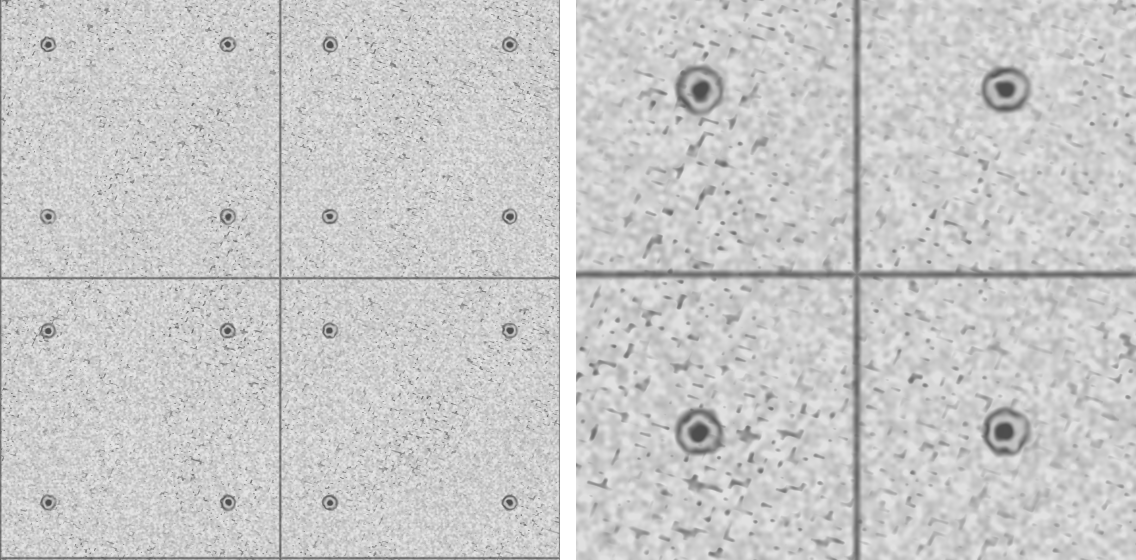
Left: the whole. Right: its middle third, enlarged.
A Shadertoy shader for this texture:

```glsl
#define TILES 2.0
#define SEAM_HALF_WIDTH 0.0038
#define SEAM_OFFSET vec2(0.001, 0.0065)
#define HOLE_SPACING vec2(0.321, 0.307)
#define RING_RADIUS 0.0245
#define RING_HALF_WIDTH 0.0038
#define CORE_RADIUS 0.0115
#define GRAIN_CELLS 270.0
#define GRAIN_DEPTH 0.13
#define FLECK_DEPTH 0.27
#define CONCRETE vec3(0.815)
#define SHADOW vec3(0.35)

float hash(vec2 p) {
    return fract(sin(dot(p, vec2(127.1, 311.7))) * 43758.5453);
}

float noise(vec2 p) {
    vec2 i = floor(p), f = fract(p);
    f = f * f * (3.0 - 2.0 * f);
    return mix(mix(hash(i), hash(i + vec2(1, 0)), f.x),
               mix(hash(i + vec2(0, 1)), hash(i + vec2(1, 1)), f.x), f.y);
}

float fbm(vec2 p) {
    float sum = 0.0, weight = 0.5;
    for (int i = 0; i < 4; i++) {
        sum += weight * noise(p);
        p = p * 2.03 + 17.3;
        weight *= 0.5;
    }
    return sum;
}

// Coverage of a shape whose signed distance is d
float cover(float d, float blur) {
    return 1.0 - smoothstep(-blur, blur, d);
}

// Cast surface: fine grain, faint clouds and isolated dark flecks
vec3 concrete(vec2 uv) {
    vec2 p = uv * GRAIN_CELLS;
    vec2 turned = mat2(0.8, 0.6, -0.6, 0.8) * p;
    float grain = noise(p) + noise(turned + 31.0) - 1.0;
    float clouds = fbm(uv * 9.0) - 0.47;
    float cluster = smoothstep(0.25, 0.7, fbm(uv * 15.0 + 41.0));
    float flecks = smoothstep(0.68, 1.0, noise(mat2(0.78, 0.3, -0.33, 0.95) * p + 83.0));
    float tone = min(GRAIN_DEPTH * grain, 0.07) + 0.03 * clouds;
    return CONCRETE + tone - FLECK_DEPTH * flecks * (0.35 + 0.9 * cluster);
}

void mainImage(out vec4 fragColor, in vec2 fragCoord) {
    vec2 uv = fragCoord / iResolution.xy;
    vec2 t = uv * TILES;
    float blur = max(0.75 * TILES / iResolution.y, 0.004);
    float wear = noise(uv * 180.0 + 7.0);
    vec3 color = concrete(uv);

    // Formwork tie holes: four per panel, shifted slightly from panel to panel
    vec2 panel = floor(t - SEAM_OFFSET);
    vec2 p = t - panel - vec2(0.4935, 0.512) - panel * vec2(0.0065, 0.0215);
    vec2 corner = sign(p);
    vec2 q = p - corner * HOLE_SPACING;
    float r = length(q) + 0.006 * (wear - 0.5);
    float age = hash(panel * 2.0 + corner);
    float ring = cover(abs(r - RING_RADIUS) - RING_HALF_WIDTH, blur);
    float core = cover(r - CORE_RADIUS, blur);
    float shade = 0.7 + 0.15 * age + 0.6 * (wear - 0.5) - 5.0 * q.x;
    color = mix(color, CONCRETE * 0.88, 0.6 * cover(r - RING_RADIUS, blur));
    color = mix(color, SHADOW, ring * clamp(shade, 0.0, 1.0));
    color = mix(color, SHADOW * 0.8, core * 0.95);

    // Seams between the panels
    vec2 seam = abs(fract(t - SEAM_OFFSET + 0.5) - 0.5);
    float line = cover(min(seam.x, seam.y) - SEAM_HALF_WIDTH, blur);
    color = mix(color, SHADOW, line * (0.7 + 0.25 * wear));

    fragColor = vec4(clamp(color, 0.0, 1.0), 1.0);
}
```
